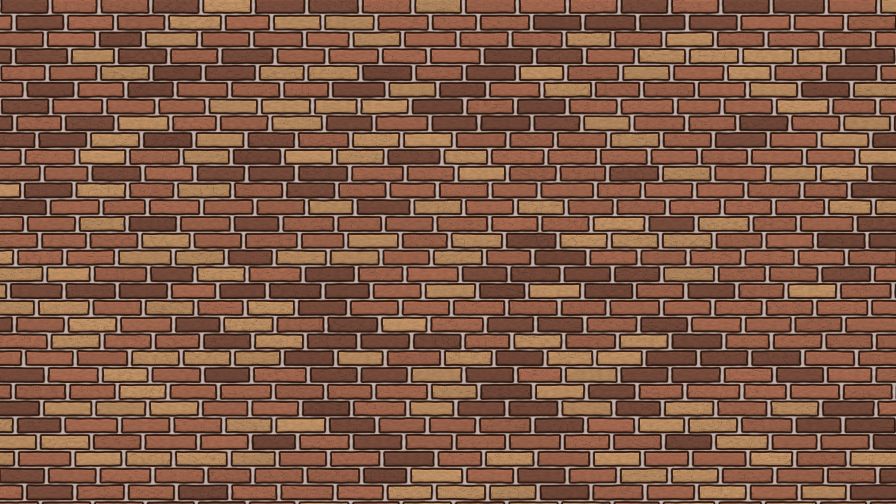
Give the GLSL for this texture, as a Shadertoy shader.

```glsl
const vec3 MORTAR = vec3(0.76, 0.68, 0.65);
const vec3 INK = vec3(0.19, 0.10, 0.06);
const vec3 RED = vec3(0.60, 0.38, 0.29);
const vec3 TAN = vec3(0.70, 0.53, 0.37);
const vec3 DARK = vec3(0.44, 0.28, 0.22);

float hash(vec2 p) {
    vec3 q = fract(vec3(p.xyx) * 0.1031);
    q += dot(q, q.yzx + 33.33);
    return fract((q.x + q.y) * q.z);
}

vec2 gradient(vec2 cell) {
    float angle = 6.2832 * hash(cell + 61.0);
    return vec2(cos(angle), sin(angle));
}

float gradientNoise(vec2 p) {
    vec2 i = floor(p), f = fract(p);
    vec2 u = f * f * f * (f * (f * 6.0 - 15.0) + 10.0);
    vec2 e = vec2(0.0, 1.0);
    float bottom = mix(dot(gradient(i), f), dot(gradient(i + e.yx), f - e.yx), u.x);
    float top = mix(dot(gradient(i + e.xy), f - e.xy), dot(gradient(i + e.yy), f - e.yy), u.x);
    return mix(bottom, top, u.y);
}

float roundedBox(vec2 p, vec2 halfSize, float radius) {
    vec2 q = abs(p) - halfSize + radius;
    return length(max(q, 0.0)) + min(max(q.x, q.y), 0.0) - radius;
}

// Position of the joint to the left of a brick, in brick lengths
float joint(float column, float row) {
    return column + 0.12 * (hash(vec2(column, row) + 7.0) - 0.5);
}

vec3 brickColor(vec2 id) {
    float pick = hash(id + 23.0);
    vec3 base = pick < 0.52 ? RED : pick < 0.77 ? TAN : DARK;
    return base * (0.95 + 0.10 * hash(id + 41.0));
}

void mainImage(out vec4 fragColor, in vec2 fragCoord) {
    // One unit is the height of a course
    float pixel = 30.04 / iResolution.y;
    vec2 p = fragCoord * pixel + vec2(0.0, 0.81);

    // Staggered courses with uneven joints
    float pitch = 3.09;
    float row = floor(p.y);
    float x = p.x / pitch + 0.5 * mod(row, 2.0) + 0.3 * hash(vec2(row, 3.0));
    float column = floor(x + 0.5);
    column -= step(x, joint(column, row));
    float left = joint(column, row), right = joint(column + 1.0, row);
    vec2 id = vec2(column, row);

    // Brick shape with a hand-drawn wobble
    vec2 local = vec2((x - 0.5 * (left + right)) * pitch, fract(p.y) - 0.5);
    local.y += 0.02 * (hash(id + 13.0) - 0.5) * local.x;
    vec2 halfSize = vec2(0.5 * (right - left) * pitch - 0.10, 0.46);
    float d = roundedBox(local, halfSize, 0.12);
    d += 0.035 * gradientNoise(p * vec2(1.6, 2.3));

    // Face with mottling, grain and fine cracks
    vec2 q = p + 17.0 * hash(id);
    float grain = gradientNoise(q * vec2(3.0, 7.0)) + 0.6 * gradientNoise(q * 11.0);
    float crack = abs(gradientNoise(q * vec2(1.3, 3.2)));
    vec3 face = brickColor(id) * (1.0 + 0.10 * grain);
    face *= 1.0 - 0.14 * (1.0 - smoothstep(0.0, 0.05, crack)) * step(0.4, hash(id + 5.0));

    // Lit upper edge and shaded lower edge
    float rim = smoothstep(-0.26, -0.10, d);
    face *= 1.0 + rim * (local.y > 0.0 ? 0.08 : -0.14);

    // Mortar, then ink outline, then face
    vec3 color = MORTAR * (1.0 + 0.08 * gradientNoise(p * 6.0));
    color *= mix(0.72, 1.0, smoothstep(0.0, 0.08, d));
    float soft = 0.6 * pixel;
    color = mix(INK, color, smoothstep(-soft, soft, d));
    color = mix(face, color, smoothstep(-soft, soft, d + 0.105));
    fragColor = vec4(color, 1.0);
}
```
